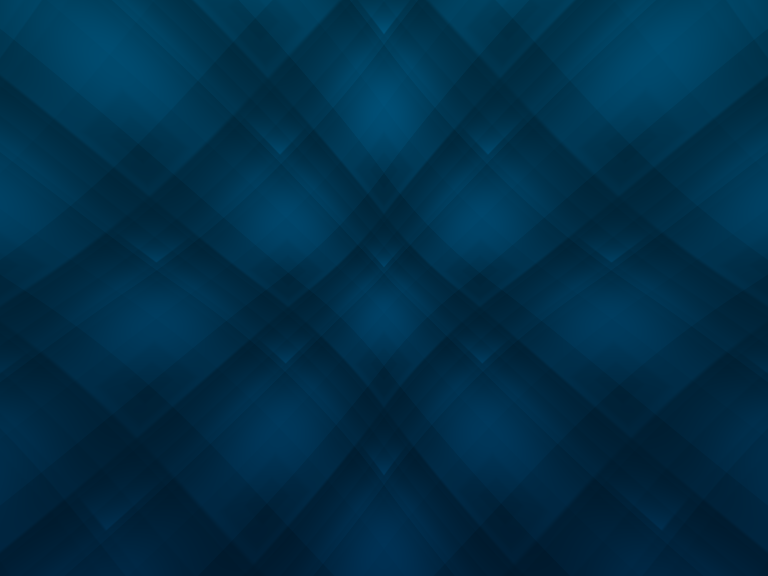
A WebGL 1 fragment shader for this background:

```glsl
precision highp float;

uniform vec2 u_resolution;

const float PI = 3.14159265;

// Shade and glow colours at the bottom and top edges
const vec3 SHADE_LOW  = vec3(0.0, 0.090, 0.160);
const vec3 SHADE_HIGH = vec3(0.0, 0.160, 0.235);
const vec3 GLOW_LOW   = vec3(0.0, 0.195, 0.335);
const vec3 GLOW_HIGH  = vec3(0.0, 0.345, 0.505);

// Lattice spacing: linear and quadratic growth away from the centre
const vec2 COLUMN_GROWTH = vec2(0.135, 0.0310);
const vec2 ROW_GROWTH = vec2(0.286, 0.0955);
const float ROW_PHASE = 0.115;
const float COLUMN_SPREAD = 2.0;
const float SPREAD_FADE = 1.2;
const float ROW_SPREAD = 0.75;

// Facets within each cell
const float FOLD = 0.72;
const float EDGE = 0.012;
const float GLOW_PHASE = 0.23;
const float GLOW_POWER = 1.6;
const float BASE_LIGHT = 0.13;
const float GLOW_GAIN = 0.92;
const float FACET_GAIN = 0.30;
const float TIP_GAIN = 0.36;
const float BAND_GAIN = 0.14;
const int BANDS = 4;

float hash(float n) {
    n = fract(n * 0.1031 + 0.137);
    n *= n + 33.33;
    return fract(n * (n + n));
}

// Solves distance = linear * t + square * t * t for t
float unbend(float distance, vec2 growth) {
    float root = sqrt(growth.x * growth.x + 4.0 * growth.y * abs(distance));
    return sign(distance) * (root - growth.x) / (2.0 * growth.y);
}

// Sawtooth whose falling edge is smoothed
float saw(float t) {
    float f = fract(t);
    return f * (1.0 - smoothstep(1.0 - EDGE, 1.0, f));
}

// Returns the ramp inside the dark strip past the fold
float foldRamp(float t) {
    float f = fract(t);
    float ramp = clamp((f - FOLD) / (1.0 - FOLD), 0.0, 1.0);
    return ramp * (1.0 - smoothstep(1.0 - EDGE, 1.0, f));
}

// A bright slope, a sharp fold, then a recovering dark strip
float facet(float t) {
    float f = fract(t);
    float slope = mix(0.78, 1.06, f / FOLD);
    float strip = mix(0.42, 0.88, (f - FOLD) / (1.0 - FOLD));
    float shade = mix(slope, strip, smoothstep(FOLD - EDGE, FOLD + EDGE, f));
    return mix(shade, 0.78, smoothstep(1.0 - EDGE, 1.0, f));
}

// Faint parallel overlays along one diagonal
float bands(float t) {
    float sum = 0.0;
    for (int i = 0; i < BANDS; i++) {
        float id = float(i) + 1.0;
        sum += (saw(t * (1.0 + mod(id, 2.0)) + hash(id)) - 0.5) / id;
    }
    return sum * BAND_GAIN;
}

void main() {
    vec2 uv = gl_FragCoord.xy / u_resolution;
    float aspect = u_resolution.x / u_resolution.y;
    float across = abs(uv.x - 0.5) * aspect;
    float down = 0.5 - uv.y;

    // Lattice that widens toward the borders
    float spread = COLUMN_SPREAD / (1.0 + SPREAD_FADE * across);
    float column = unbend(across / (1.0 + spread * down * down), COLUMN_GROWTH);
    float bulge = sqrt(across * across + 0.01) - 0.1;
    float row = unbend(down / (1.0 + ROW_SPREAD * bulge), ROW_GROWTH) + ROW_PHASE;
    vec2 diagonal = vec2(row + 0.5 * column, row - 0.5 * column);

    // Staggered glows cut by the folded facets
    float wave = 0.5 + 0.5 * cos(2.0 * PI * (row - GLOW_PHASE)) * cos(PI * column);
    float facets = facet(diagonal.x) * facet(diagonal.y);
    float light = BASE_LIGHT + GLOW_GAIN * pow(max(wave, 0.0), GLOW_POWER) * facets;
    light += FACET_GAIN * (facets - 0.62);

    // Lit tips above the crossings
    light += TIP_GAIN * foldRamp(diagonal.x) * foldRamp(diagonal.y);

    // Nested dim diamonds
    vec2 inner = abs(fract(diagonal) - 0.52);
    float reach = max(inner.x, inner.y);
    light -= 0.08 * (1.0 - smoothstep(0.14, 0.18, reach));
    light -= 0.05 * (1.0 - smoothstep(0.07, 0.09, reach));

    light += bands(diagonal.x) + bands(diagonal.y);

    // Stronger light on the central axis
    light *= 0.94 + 0.18 * exp(-across * across * 12.0);

    vec3 shade = mix(SHADE_LOW, SHADE_HIGH, uv.y);
    vec3 glow = mix(GLOW_LOW, GLOW_HIGH, uv.y);
    gl_FragColor = vec4(mix(shade, glow, clamp(light, -0.1, 1.15)), 1.0);
}
```
